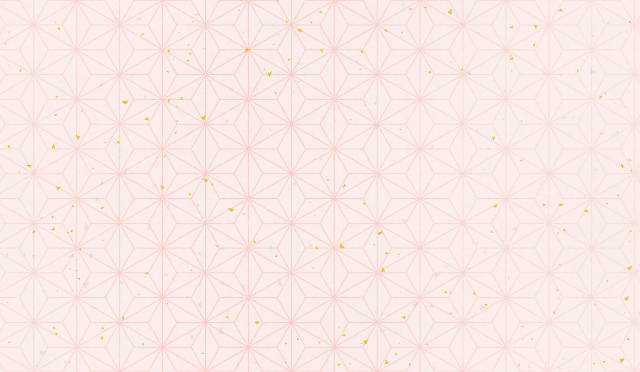
Give the GLSL for this pattern, as a Shadertoy shader.

```glsl
// Hemp-leaf lattice in worn pink line on pale washi paper with gold and grey flecks.
// Around each triangular lattice point the lines are twelve equal spokes, so the
// nearest point and an angular fold give the distance to every line.

const float PI = 3.14159265;
const float EDGE = 0.13323;                     // lattice edge, in canvas heights
const vec2 ANCHOR = vec2(0.0908, 0.9327);       // one lattice point
const vec3 PAPER = vec3(0.980, 0.932, 0.922);
const vec3 PINK = vec3(0.980, 0.685, 0.665);
const vec3 GOLD = vec3(0.895, 0.745, 0.160);
const vec3 SILVER = vec3(0.815, 0.790, 0.795);

vec2 hash2(vec2 cell, float seed) {
    vec3 h = fract(vec3(cell.xyx + seed) * vec3(0.1031, 0.1030, 0.0973));
    h += dot(h, h.yzx + 33.33);
    return fract((h.xx + h.yz) * h.zy);
}

// Distance to the nearest scattered point, about 0 to 1
float cellular(vec2 p, float seed) {
    vec2 cell = floor(p), f = fract(p);
    float nearest = 2.0;
    for (int y = -1; y <= 1; y++)
        for (int x = -1; x <= 1; x++) {
            vec2 o = vec2(x, y);
            nearest = min(nearest, length(o + hash2(cell + o, seed) - f));
        }
    return nearest;
}

// Smooth broad variation, -1 to 1
float drift(vec2 p) {
    return (sin(p.x * 3.1 + 1.7 * sin(p.y * 2.3)) + sin(p.y * 4.3 - p.x * 2.1 + 1.0)) * 0.5;
}

// Offset from the nearest point of the triangular lattice
vec2 latticeOffset(vec2 p, float edge) {
    vec2 period = edge * vec2(sqrt(3.0), 1.0);
    vec2 a = mod(p + period * 0.5, period) - period * 0.5;
    vec2 b = mod(p, period) - period * 0.5;
    return dot(a, a) < dot(b, b) ? a : b;
}

// Distance to the nearest of evenly spaced spokes
float spokeDistance(vec2 offset, float count) {
    float turn = 2.0 * PI / count;
    float angle = mod(atan(offset.y, offset.x) + turn * 0.5, turn) - turn * 0.5;
    return length(offset) * abs(sin(angle));
}

float coverage(float d, float px) {
    return 1.0 - smoothstep(-0.7 * px, 0.7 * px, d);
}

// One ragged fleck in a random share of the grid cells
float flecks(vec2 p, float size, float share, float radius, float seed, float px) {
    vec2 cell = floor(p / size);
    vec2 pick = hash2(cell, seed), shape = hash2(cell, seed + 17.0);
    vec2 q = p - (cell + 0.25 + 0.5 * hash2(cell, seed + 41.0)) * size;
    float tilt = shape.x * PI, c = cos(tilt), s = sin(tilt);
    q = mat2(c, -s, s, c) * q * vec2(0.82, 1.3);
    float a = atan(q.y, q.x);
    float ragged = 1.0 + 0.28 * sin(a * 3.0 + shape.y * 9.0) + 0.16 * sin(a * 5.0 + pick.y * 7.0);
    float r = radius * mix(0.45, 1.0, shape.y * shape.y) * ragged;
    float present = step(pick.x, share * (1.0 + 0.45 * drift(p * 2.3 + seed)));
    return present * coverage(length(q) - r, px);
}

void mainImage(out vec4 fragColor, in vec2 fragCoord) {
    float px = 1.0 / iResolution.y;
    vec2 p = fragCoord * px;
    float across = fragCoord.x / iResolution.x;

    // Paper: fine mottling and faint broad shading
    float grain = cellular(p * 95.0, 3.0) + 0.6 * cellular(p * 41.0, 12.0) - 0.8;
    vec3 color = PAPER + vec3(0.007, 0.018, 0.018) * grain;
    color += 0.003 * drift(p * 1.7);

    // Lines: strongest left of centre, rubbed away in small spots
    vec2 offset = latticeOffset(p - ANCHOR, EDGE);
    float d = spokeDistance(offset, 12.0);
    float line = coverage(d - 0.0010, px);
    float bleed = 0.10 * (1.0 - smoothstep(0.001, 0.006, d));
    float hub = 1.0 - smoothstep(0.002, 0.010, length(offset));
    float band = (across - 0.41 + 0.04 * drift(p)) / 0.34;
    float ink = mix(0.29, 0.66, exp(-band * band));
    float wear = 1.0 - 0.5 * smoothstep(0.45, 0.9, cellular(p * 160.0, 8.0));
    color = mix(color, PINK, ink * wear * max(line, max(bleed, 0.85 * hub)));

    // Flecks: pale silver below, gold above
    float silver = max(flecks(p, 0.071, 0.17, 0.0075, 5.0, px),
                       flecks(p, 0.037, 0.10, 0.0036, 23.0, px));
    color = mix(color, SILVER, silver * mix(0.2, 0.65, cellular(p * 210.0, 2.0)));
    float gold = max(flecks(p, 0.059, 0.18, 0.0056, 61.0, px),
                     flecks(p, 0.033, 0.07, 0.0030, 88.0, px));
    color = mix(color, GOLD, gold * 0.9);

    fragColor = vec4(color, 1.0);
}
```
